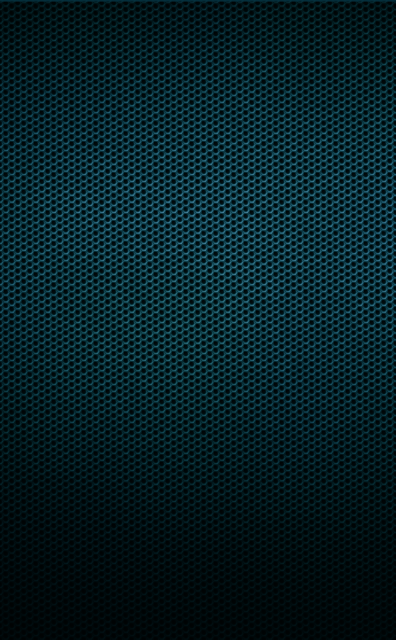
Give the GLSL for this pattern, as a Shadertoy shader.

```glsl
float hash(vec2 p) {
    return fract(sin(dot(p, vec2(127.1, 311.7))) * 43758.5453);
}

float valueNoise(vec2 p) {
    vec2 i = floor(p), f = fract(p);
    f = f * f * (3.0 - 2.0 * f);
    return mix(mix(hash(i), hash(i + vec2(1, 0)), f.x),
               mix(hash(i + vec2(0, 1)), hash(i + 1.0), f.x), f.y);
}

// Offset from the nearest hexagon centre; rows are one unit apart
vec2 hexCell(vec2 p) {
    vec2 pitch = vec2(sqrt(3.0), 1.0);
    vec2 a = (fract(p) - 0.5) * pitch;
    vec2 b = (fract(p + 0.5) - 0.5) * pitch;
    return dot(a, a) < dot(b, b) ? a : b;
}

// Flat-topped hexagon metric, 0.5 on the cell border
float hexDistance(vec2 p) {
    p = abs(p);
    return max(p.y, dot(p, vec2(0.866, 0.5)));
}

// Broad flat-topped glow that falls off faster toward the top
float spotlight(vec2 uv) {
    vec2 q = uv - vec2(0.62, 0.66);
    float fall = q.y > 0.0 ? 12.0 : 7.2;
    return 0.06 + 0.94 * exp(-pow(1.1 * q.x * q.x + fall * q.y * q.y, 1.15));
}

// Brightness of the perforated sheet under even light
float meshShade(vec2 p, float blur) {
    vec2 cell = hexCell(p);
    float d = hexDistance(cell);
    float facing = 0.5 + 0.5 * dot(cell / max(length(cell), 0.001), vec2(0.45, -0.89));

    float wall = smoothstep(0.32 - blur, 0.32 + blur, d);
    float rim = smoothstep(0.24 - blur, 0.36, d) * (1.0 - smoothstep(0.38, 0.52, d));
    float hole = 0.04 + 0.16 * facing * smoothstep(0.0, 0.33, d);
    return max(mix(hole, 0.3, wall) + rim * mix(-0.2, 0.38, facing), 0.02);
}

void mainImage(out vec4 fragColor, in vec2 fragCoord) {
    vec2 uv = fragCoord / iResolution.xy;
    vec2 p = uv * vec2(33.0, 93.0);
    float blur = max(0.03, 0.5 * 93.0 / iResolution.y);

    // Uneven light and slight differences between cells
    float blotch = valueNoise(uv * vec2(5.0, 9.0));
    float grain = valueNoise(p * 2.0);
    float value = meshShade(p, blur) * spotlight(uv);
    value *= mix(1.0, 1.16, blotch) * mix(0.9, 1.12, grain);

    // Soft highlight shoulder
    value = 0.012 + value / (1.0 + 0.5 * value);

    // Teal ramp, drifting a little toward blue
    float blueShift = 0.04 * (valueNoise(uv * vec2(4.0, 6.0) + 17.0) - 0.5);
    vec3 color = vec3(0.85 * pow(value, 2.2), value * (0.84 - blueShift), value * (1.0 + blueShift));

    // Thin lit strip along the top edge
    float strip = smoothstep(0.9965, 0.9985, uv.y);
    color = mix(color, vec3(0.02, 0.21, 0.27), 0.8 * strip);

    fragColor = vec4(clamp(color, 0.0, 1.0), 1.0);
}
```
